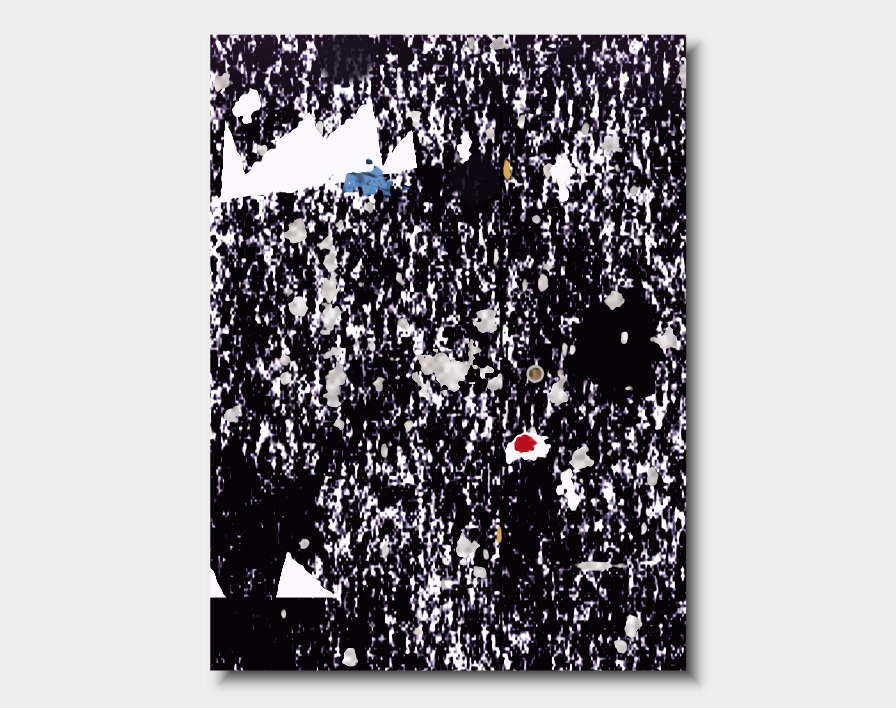
A WebGL 2 fragment shader for this texture:

```glsl
#version 300 es
precision highp float;
// A tall weathered black board with a soft drop shadow on a pale wall.
// Stretched value noise gives the worn vertical grain; torn paper, flakes
// and stains are noise-warped shapes. Lengths are in canvas heights.
uniform vec2 u_resolution;
out vec4 fragColor;

const vec2 BOARD_CENTER = vec2(0.633, 0.502);
const vec2 BOARD_HALF = vec2(0.336, 0.449);
const float SEAM_X = 0.708;
const vec3 WALL = vec3(0.932);
const vec3 PAPER = vec3(0.985, 0.975, 0.985);
const vec3 AGED = vec3(0.84, 0.80, 0.79);

float hash(vec2 p) {
  vec3 q = fract(vec3(p.xyx) * 0.1031);
  q += dot(q, q.yzx + 33.33);
  return fract((q.x + q.y) * q.z);
}

float noise(vec2 p) {
  vec2 i = floor(p), f = fract(p);
  f = f * f * (3.0 - 2.0 * f);
  return mix(mix(hash(i), hash(i + vec2(1, 0)), f.x),
             mix(hash(i + vec2(0, 1)), hash(i + vec2(1, 1)), f.x), f.y);
}

float cover(float d, float aa) { return 1.0 - smoothstep(-aa, aa, d); }

float boxDistance(vec2 p, vec2 halfSize) {
  vec2 d = abs(p) - halfSize;
  return length(max(d, 0.0)) + min(max(d.x, d.y), 0.0);
}

// Ellipse with a ragged outline
float flake(vec2 p, vec2 center, vec2 radii, float rough) {
  float warp = noise(p * 75.0) + 0.5 * noise(p * 170.0) - 0.75;
  return (length((p - center) / radii) - 1.0 + rough * warp) * min(radii.x, radii.y);
}

float stain(vec2 p, vec2 center, vec2 radii) {
  float warp = 0.5 * (noise(p * 30.0) - 0.5);
  return 1.0 - smoothstep(0.75, 1.15, length((p - center) / radii) + warp);
}

// Height of a torn spike with separate left and right slopes
float spike(float x, vec2 tip, float left, float right) {
  return tip.y - max((tip.x - x) * left, (x - tip.x) * right);
}

// Small flakes, at most one in each cell of a grid
float scatter(vec2 p, float cell, float chance, float seed) {
  float d = 1.0;
  vec2 home = floor(p / cell);
  for (int k = 0; k < 9; k++) {
    vec2 id = home + vec2(k % 3 - 1, k / 3 - 1);
    if (hash(id + seed) > chance) continue;
    vec2 jitter = vec2(hash(id + seed + 11.3), hash(id + seed + 27.7));
    vec2 radii = cell * mix(vec2(0.06, 0.08), vec2(0.17, 0.22), jitter.yx);
    d = min(d, flake(p, (id + jitter) * cell, radii, 1.5));
  }
  return d;
}

float tornBottom(float x) { return 0.716 + 0.17 * (x - 0.33); }

// Positive above the torn upper edge of the large sheet
float sheet(vec2 p) {
  float rag = (noise(p * 100.0) - 0.5) * 0.010;
  float top = max(spike(p.x, vec2(0.318, 0.835), 20.0, 2.8),
                  spike(p.x, vec2(0.437, 0.840), 0.95, 1.8));
  top = max(top, spike(p.x, vec2(0.525, 0.860), 0.9, 6.0));
  top = max(top, spike(p.x, vec2(0.582, 0.818), 1.25, 8.0));
  return max(p.y - top, tornBottom(p.x) - p.y) + rag;
}

// Lower scraps, cut straight along the bottom
float scraps(vec2 p) {
  float rag = (noise(p * 110.0) - 0.5) * 0.012;
  float top = max(spike(p.x, vec2(0.405, 0.219), 4.0, 0.9),
                  spike(p.x, vec2(0.297, 0.203), 9.0, 2.1));
  return max(p.y - top + rag, 0.156 - p.y);
}

vec3 grain(vec2 p) {
  float streak = noise(p * vec2(165.0, 62.0));
  float speck = noise(p * vec2(310.0, 215.0) + 40.0);
  float density = 0.17 * (noise(p * vec2(17.0, 7.0)) - 0.5)
                + 0.12 * (noise(p * vec2(60.0, 11.0) + 9.0) - 0.5);
  // Worn fringe under the sheet, darker lower left and centre right
  float under = tornBottom(p.x) - p.y;
  density += 0.13 * exp(-abs(under) * 40.0) * cover(p.x - 0.57, 0.03);
  density -= 0.22 * stain(p, vec2(0.36, 0.20), vec2(0.09, 0.17));
  density -= 0.10 * stain(p, vec2(0.77, 0.33), vec2(0.07, 0.30));
  density -= 0.40 * stain(p, vec2(0.882, 0.514), vec2(0.056, 0.074));
  density -= 0.25 * stain(p, vec2(0.680, 0.475), vec2(0.022));
  density -= 0.16 * cover(p.y - 0.152, 0.006) * cover(p.x - 0.53, 0.06);
  float v = smoothstep(0.48, 0.77, 0.54 * streak + 0.46 * speck + density);
  vec3 color = pow(vec3(v), vec3(1.05, 1.2, 0.9));
  vec3 tint = vec3(hash(floor(p * 190.0)), 0.5, hash(floor(p * 170.0) + 5.0)) - 0.5;
  color += tint * 0.22 * v * (1.0 - v) + vec3(0.018, 0.012, 0.024);
  // Brown-violet haze along the top
  float haze = smoothstep(0.78, 0.96, p.y) * (0.5 + 0.7 * noise(p * 9.0));
  return color + vec3(0.10, 0.055, 0.10) * haze * (1.0 - v);
}

vec3 board(vec2 p, float aa) {
  vec3 color = grain(p);
  color = mix(color, vec3(0.09, 0.07, 0.13), 0.85 * stain(p, vec2(0.495, 0.915), vec2(0.041)));
  color = mix(color, vec3(0.05, 0.035, 0.08), 0.9 * stain(p, vec2(0.668, 0.752), vec2(0.038)));
  color *= 1.0 - 0.95 * cover(abs(p.x - SEAM_X) - 0.0018, aa);

  // Flakes: small scattered ones, then the larger worn patches
  float chips = min(scatter(p, 0.075, 0.24, 3.0), scatter(p, 0.042, 0.13, 61.0));
  chips = min(chips, flake(p, vec2(0.474, 0.450), vec2(0.012, 0.045), 1.5));
  chips = min(chips, flake(p, vec2(0.466, 0.575), vec2(0.008, 0.055), 1.8));
  chips = min(chips, flake(p, vec2(0.640, 0.477), vec2(0.040, 0.022), 1.9));
  chips = min(chips, flake(p, vec2(0.686, 0.546), vec2(0.016, 0.011), 1.2));
  chips = min(chips, flake(p, vec2(0.847, 0.201), vec2(0.034, 0.005), 1.0));
  vec3 chipColor = mix(AGED, PAPER, noise(p * 45.0)) * (0.75 + 0.3 * noise(p * 130.0));
  color = mix(color, chipColor, cover(chips, aa));

  float white = min(sheet(p), scraps(p));
  white = min(white, flake(p, vec2(0.793, 0.749), vec2(0.012, 0.028), 1.4));
  white = min(white, flake(p, vec2(0.804, 0.303), vec2(0.012, 0.026), 1.1));
  white = min(white, flake(p, vec2(0.659, 0.797), vec2(0.012, 0.019), 1.2));
  white = min(white, flake(p, vec2(0.350, 0.851), vec2(0.018, 0.016), 1.5));
  white = min(white, flake(p, vec2(0.746, 0.366), vec2(0.025, 0.020), 0.8));
  color = mix(color, PAPER, cover(white, aa));

  // Coloured remnants: blue print, red shred, yellow slivers, round stud
  float stripes = smoothstep(0.3, 0.6, noise((p + p.yx * 0.3) * vec2(60.0, 210.0)));
  float blue = cover(flake(p, vec2(0.527, 0.744), vec2(0.038, 0.020), 1.0), aa);
  color = mix(color, mix(vec3(0.05, 0.09, 0.20), vec3(0.30, 0.50, 0.74), stripes), 0.85 * blue);
  color = mix(color, vec3(0.72, 0.05, 0.10), cover(flake(p, vec2(0.742, 0.371), vec2(0.013, 0.011), 1.2), aa));
  float sliver = min(flake(p, vec2(0.715, 0.764), vec2(0.005, 0.015), 1.0),
                     flake(p, vec2(0.705, 0.244), vec2(0.003, 0.011), 0.8));
  color = mix(color, vec3(0.83, 0.67, 0.30), cover(sliver, aa));
  float stud = length(p - vec2(0.756, 0.472));
  color = mix(color, vec3(0.74, 0.72, 0.70), cover(stud - 0.0125, aa));
  color = mix(color, vec3(0.45, 0.36, 0.25) * (0.5 + noise(p * 200.0)), cover(stud - 0.0088, aa));
  return color;
}

void main() {
  vec2 p = gl_FragCoord.xy / u_resolution.y;
  float aa = 0.8 / u_resolution.y;
  float shade = 1.0 - smoothstep(-0.022, 0.027, boxDistance(p - BOARD_CENTER - vec2(0.016, -0.016), BOARD_HALF));
  vec3 color = mix(WALL, vec3(0.25), shade * shade);
  float inside = cover(boxDistance(p - BOARD_CENTER, BOARD_HALF), aa);
  fragColor = vec4(mix(color, clamp(board(p, aa), 0.0, 1.0), inside), 1.0);
}
```
